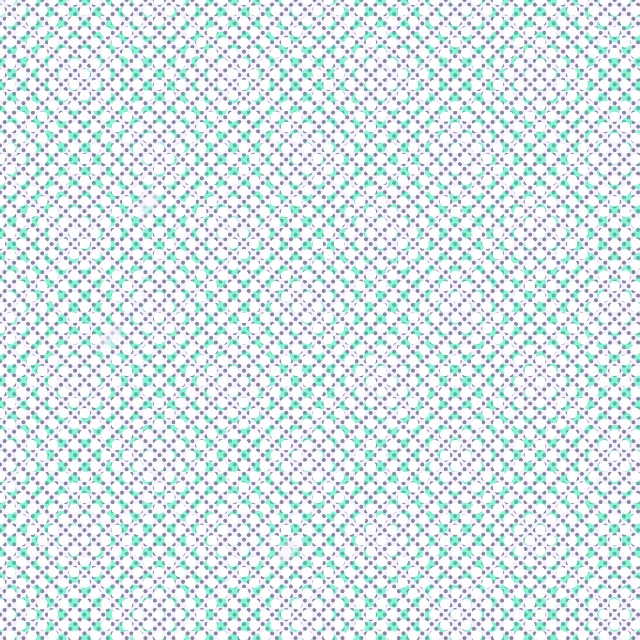
This pattern is drawn by a WebGL 2 fragment shader. Its source:

```glsl
#version 300 es
precision highp float;

uniform vec2 u_resolution;
out vec4 outColor;

vec2 hash2(vec2 p) {
    vec3 q = fract(p.xyx * vec3(0.1031, 0.1030, 0.0973));
    q += dot(q, q.yzx + 33.33);
    return fract((q.xx + q.yz) * q.zy);
}

// Distance to the nearest point of a staggered lattice, in canvas units.
float latticeDistance(vec2 p, float repeats) {
    vec2 a = fract(p * repeats + vec2(0.0, 0.5)) - 0.5;
    vec2 b = fract(p * repeats + vec2(0.5, 0.0)) - 0.5;
    return min(length(a), length(b)) / repeats;
}

float dots(vec2 p, float repeats, float radius, float edge) {
    return 1.0 - smoothstep(-edge, edge, latticeDistance(p, repeats) - radius);
}

// Sparse slanted smudges, one candidate per cell.
float wear(vec2 p) {
    vec2 cell = floor(p * 4.0);
    float amount = 0.0;
    for (int y = -1; y <= 1; y++) {
        for (int x = -1; x <= 1; x++) {
            vec2 id = cell + vec2(x, y);
            vec2 d = p * 4.0 - id - hash2(id);
            d = vec2(d.x - d.y, d.x + d.y) * 0.7071;
            float smudge = 1.0 - smoothstep(0.4, 1.0, length(d / vec2(0.13, 0.06)));
            amount = max(amount, smudge * step(0.75, hash2(id + 17.0).x));
        }
    }
    return amount;
}

void main() {
    vec2 uv = gl_FragCoord.xy / u_resolution;
    vec2 p = vec2(uv.x, 1.0 - uv.y);
    float edge = 0.6 / min(u_resolution.x, u_resolution.y);

    vec3 lavender = vec3(0.965, 0.95, 0.995);
    vec3 mint = vec3(0.52, 0.97, 0.83);
    vec3 slate = vec3(0.53, 0.52, 0.64);
    vec3 teal = vec3(0.38, 0.70, 0.65);

    // Three staggered dot screens, beating into rosettes.
    float mintDots = dots(p, 26.04, 0.0080, edge);
    float slateDots = dots(p, 68.2, 0.0031, edge);
    float whiteDots = dots(p, 30.2, 0.0081, edge);

    vec3 color = mix(lavender, mint, mintDots);
    color = mix(color, mix(slate, teal, mintDots), slateDots);
    color = mix(color, vec3(1.0), whiteDots);

    // Faded spots
    color = mix(color, lavender, 0.6 * wear(p));

    outColor = vec4(color, 1.0);
}
```
